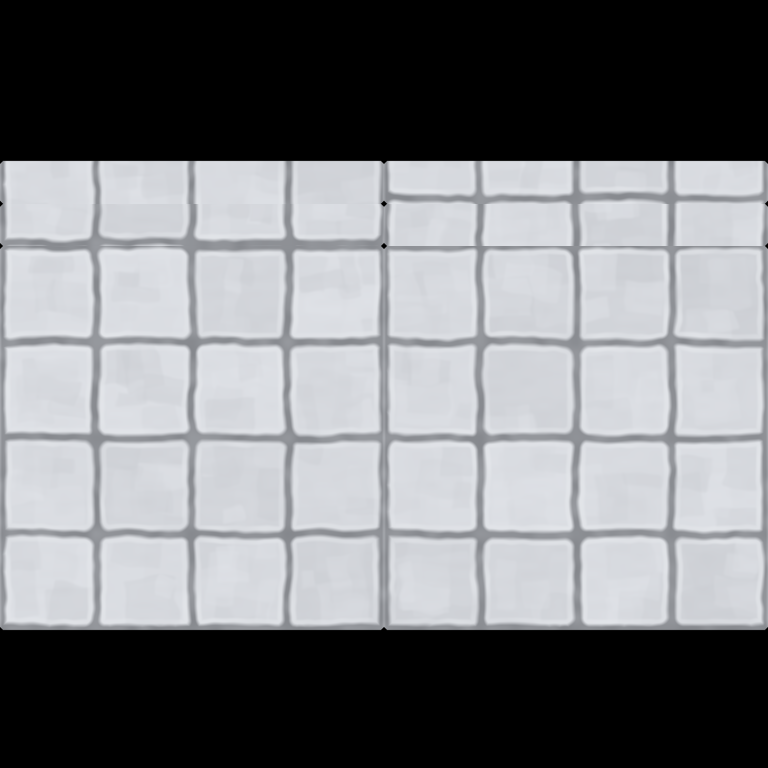
A Shadertoy shader for this texture:

```glsl
// A band of pale, hand-painted square tiles, eight across, between black margins.
// Rounded boxes on a wobbling grid give grout and rims; random soft strokes tint
// each tile. Two offset strips cap the four full rows; everything wraps.

float hash(vec2 p) {
    vec3 q = fract(p.xyx * 0.1031);
    q += dot(q, q.yzx + 33.33);
    return fract((q.x + q.y) * q.z);
}

// Value noise that repeats every 'period' cells
float noise(vec2 p, float period) {
    vec2 i = floor(p), f = fract(p);
    f *= f * (3.0 - 2.0 * f);
    vec2 a = mod(i, period), b = mod(i + 1.0, period);
    return mix(mix(hash(a), hash(vec2(b.x, a.y)), f.x),
               mix(hash(vec2(a.x, b.y)), hash(b), f.x), f.y);
}

vec2 wobble(vec2 p, float scale) {
    return vec2(noise(p * scale + 3.0, 8.0 * scale),
                noise(p * scale + 11.0, 8.0 * scale)) - 0.5;
}

float roundBox(vec2 p, vec2 halfSize, float radius) {
    vec2 q = abs(p) - halfSize + radius;
    return length(max(q, 0.0)) + min(max(q.x, q.y), 0.0) - radius;
}

// Overlapping brush strokes, as a tone from 0 (dark) to 1 (light)
float brushTone(vec2 p, vec2 id) {
    float tone = 0.2 + 0.6 * hash(id + 40.0);
    for (int k = 0; k < 8; k++) {
        vec2 seed = id + float(k) * vec2(17.0, 31.0);
        vec2 center = vec2(hash(seed + 1.0), hash(seed + 2.0)) - 0.5;
        vec2 size = 0.07 + 0.22 * vec2(hash(seed + 3.0), hash(seed + 4.0));
        vec2 q = p - center * 0.75;
        q += q.yx * vec2(1.0, -1.0) * (hash(seed + 5.0) - 0.5) * 0.4;
        float stroke = smoothstep(0.02, -0.025, roundBox(q, size, 0.03));
        tone = mix(tone, hash(seed + 6.0), 0.38 * stroke);
    }
    return tone;
}

vec3 tiles(vec2 uv, float pixel) {
    vec2 grid = vec2(uv.x, uv.y - 0.1797) * 8.0;
    float height = grid.y;
    float seam = abs(fract(grid.x / 4.0 + 0.5) - 0.5) * 4.0;
    bool left = fract(uv.x) < 0.5;

    // Cut strips above the four full rows
    if (height > 4.44) grid.y += left ? 0.86 : 0.49;
    else if (height > 4.0) grid.y += left ? -0.03 : 0.25;

    // Uneven tile outline, with wider joints at the half-width seams
    vec2 bend = 0.04 * wobble(grid, 3.0) + 0.018 * wobble(grid, 9.0);
    vec2 warped = grid + bend;
    vec2 id = floor(warped);
    vec2 p = warped - id - 0.5;
    id = mod(id, 8.0);
    float radius = 0.05 + 0.06 * hash(id + 70.0);
    float d = roundBox(p, vec2(0.476 - 0.01 * hash(id + 80.0)), radius);
    d = max(d, 0.042 - seam + bend.x);
    d = max(d, 0.045 - height + bend.y);

    // Painted face, pale rim and soft grey joint
    float tone = brushTone(p + 0.05 * wobble(grid, 6.0), id);
    tone += 0.12 * (noise(grid * vec2(6.0, 12.0), 48.0) - 0.5);
    vec3 color = mix(vec3(0.79, 0.80, 0.82), vec3(0.885, 0.895, 0.915), tone);
    float rim = smoothstep(-0.085, -0.05, d) * (0.25 + 0.75 * noise(grid * 4.0 + 5.0, 32.0));
    color = mix(color, vec3(0.895, 0.905, 0.92), 0.8 * rim);
    vec3 grout = vec3(0.52, 0.53, 0.55) + 0.07 * noise(grid * 8.0, 64.0);
    grout += 0.07 * smoothstep(0.022, 0.006, seam);
    float soft = max(0.016, 8.0 * pixel);
    color = mix(color, vec3(0.67, 0.68, 0.70), 0.7 * smoothstep(-0.035, -0.005, d));
    color = mix(color, grout, smoothstep(-soft, soft, d));

    // Black margins and small notches where the strips meet the seams
    float edge = 8.0 * pixel;
    float band = smoothstep(-edge, edge, min(height, 4.886 - height));
    float cut = min(min(abs(height), abs(height - 4.0)),
                    min(abs(height - 4.44), abs(height - 4.886)));
    return color * band * smoothstep(-edge, edge, seam + cut - 0.032);
}

void mainImage(out vec4 fragColor, in vec2 fragCoord) {
    // Four samples per pixel
    vec3 sum = vec3(0.0);
    for (int k = 0; k < 4; k++) {
        vec2 offset = vec2(k % 2, k / 2) * 0.5 - 0.25;
        sum += tiles((fragCoord + offset) / iResolution.xy, 0.5 / iResolution.y);
    }
    fragColor = vec4(sum / 4.0, 1.0);
}
```
